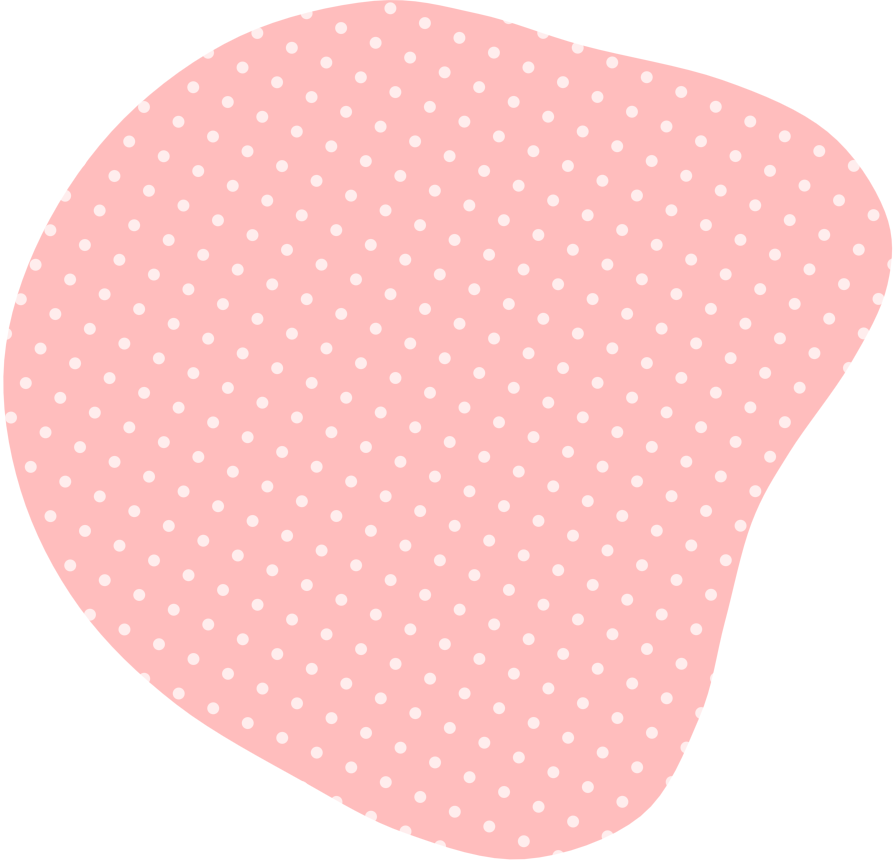
Give the GLSL for this pattern, as a Shadertoy shader.

```glsl
// Soft pink blob on white, filled with a tilted square grid of pale dots.

const vec3 WHITE = vec3(1.0);
const vec3 PINK = vec3(1.0, 0.74, 0.74);
const vec3 PALE_PINK = vec3(1.0, 0.93, 0.93);

// Lengths are fractions of the canvas height.
const float DOT_PITCH = 0.04365;
const float DOT_RADIUS = 0.0069;
const float GRID_TILT = -0.4045;
const vec2 GRID_ORIGIN = vec2(0.002, -0.014);

// Knots of the closed outline, clockwise from the top.
const int KNOTS = 23;
const int STEPS = 8;
const vec2 OUTLINE[KNOTS] = vec2[KNOTS](
    vec2(-0.086, 0.499), vec2(0.035, 0.484), vec2(0.157, 0.447),
    vec2(0.319, 0.407), vec2(0.441, 0.347), vec2(0.508, 0.254),
    vec2(0.511, 0.169), vec2(0.468, 0.077), vec2(0.397, -0.026),
    vec2(0.353, -0.108), vec2(0.322, -0.223), vec2(0.292, -0.335),
    vec2(0.224, -0.449), vec2(0.089, -0.499), vec2(-0.049, -0.469),
    vec2(-0.168, -0.409), vec2(-0.316, -0.319), vec2(-0.428, -0.207),
    vec2(-0.497, -0.070), vec2(-0.516, 0.081), vec2(-0.472, 0.228),
    vec2(-0.377, 0.362), vec2(-0.242, 0.458));

mat2 rotation(float angle) {
    float c = cos(angle), s = sin(angle);
    return mat2(c, s, -s, c);
}

// Catmull-Rom curve from b to c.
vec2 spline(vec2 a, vec2 b, vec2 c, vec2 d, float t) {
    return b + 0.5 * t * (c - a + t * (2.0 * a - 5.0 * b + 4.0 * c - d
             + t * (3.0 * (b - c) + d - a)));
}

float segmentDistance(vec2 p, vec2 a, vec2 b) {
    vec2 edge = b - a;
    float t = clamp(dot(p - a, edge) / dot(edge, edge), 0.0, 1.0);
    return length(p - a - edge * t);
}

// True when a ray from p to the right crosses the segment.
bool crosses(vec2 p, vec2 a, vec2 b) {
    if ((a.y > p.y) == (b.y > p.y)) return false;
    return p.x < a.x + (b.x - a.x) * (p.y - a.y) / (b.y - a.y);
}

// Signed distance to the smooth outline, negative inside.
float blobDistance(vec2 p) {
    float nearest = 1e3;
    float side = 1.0;
    vec2 start = OUTLINE[0];
    for (int i = 0; i < KNOTS; i++) {
        vec2 a = OUTLINE[(i + KNOTS - 1) % KNOTS];
        vec2 b = OUTLINE[i];
        vec2 c = OUTLINE[(i + 1) % KNOTS];
        vec2 d = OUTLINE[(i + 2) % KNOTS];
        for (int j = 1; j <= STEPS; j++) {
            vec2 end = j == STEPS ? c : spline(a, b, c, d, float(j) / float(STEPS));
            nearest = min(nearest, segmentDistance(p, start, end));
            if (crosses(p, start, end)) side = -side;
            start = end;
        }
    }
    return side * nearest;
}

// Signed distance to the closest dot of a square grid.
float dotGridDistance(vec2 p, float pitch, float radius) {
    vec2 cell = (fract(p / pitch + 0.5) - 0.5) * pitch;
    return length(cell) - radius;
}

float coverage(float distance, float pixel) {
    return 1.0 - smoothstep(-0.75 * pixel, 0.75 * pixel, distance);
}

void mainImage(out vec4 fragColor, in vec2 fragCoord) {
    vec2 p = (fragCoord - 0.5 * iResolution.xy) / iResolution.y;
    float pixel = 1.0 / iResolution.y;

    // Dotted fabric
    vec2 gridPos = rotation(-GRID_TILT) * (p - GRID_ORIGIN);
    float dots = coverage(dotGridDistance(gridPos, DOT_PITCH, DOT_RADIUS), pixel);
    vec3 fabric = mix(PINK, PALE_PINK, dots);

    // Blob cut out on the white ground
    float blob = coverage(blobDistance(p), pixel);
    fragColor = vec4(mix(WHITE, fabric, blob), 1.0);
}
```
